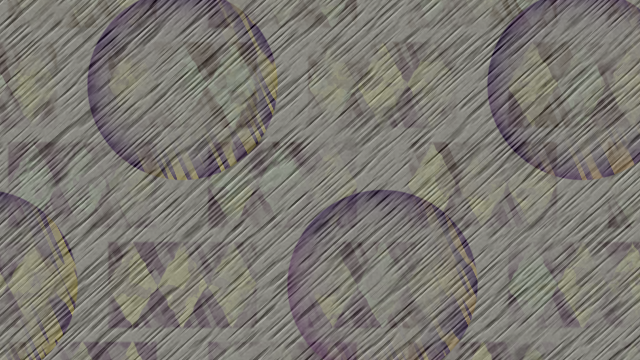
Give the GLSL for this background, as a Shadertoy shader.

```glsl
// Weathered harlequin cloth: groups of three diamonds in staggered rows, large
// lens rings on a diagonal lattice, and slanted scratches embossed over it all.
// Built from repeated cells, distance functions and value noise.

// Layout, in units of canvas height
const vec2  ORIGIN       = vec2(0.507, 0.764);   // centre of one ring and one group
const float RING_PITCH   = 1.1111;
const float RING_RADIUS  = 0.264;
const float RING_FADE    = 0.042;
const vec2  GROUP_PITCH  = vec2(0.5556, 0.2778);
const vec2  GROUP_HALF   = vec2(0.208, 0.121);
const float DIAMOND_STEP = 0.1389;

// Surface
const float SCRATCH_ANGLE = 0.73;
const vec2  SCRATCH_FREQ  = vec2(11.0, 185.0);
const float SCRATCH_DARK  = 0.20;
const float SCRATCH_LIGHT = 0.10;
const float STREAK_FREQ   = 85.0;

// Colours
const vec3 CLOTH  = vec3(0.505, 0.500, 0.475);
const vec3 SAGE   = vec3(0.560, 0.555, 0.455);
const vec3 TEAL   = vec3(0.510, 0.535, 0.485);
const vec3 BROWN  = vec3(0.415, 0.390, 0.345);
const vec3 MAUVE  = vec3(0.415, 0.365, 0.400);
const vec3 VIOLET = vec3(0.200, 0.150, 0.270);
const vec3 PLUM   = vec3(0.370, 0.260, 0.370);
const vec3 STRAW  = vec3(0.580, 0.540, 0.330);
const vec3 TAN    = vec3(0.550, 0.460, 0.340);

float hash(vec2 p) {
    vec3 q = fract(p.xyx * 0.1031);
    q += dot(q, q.yzx + 33.33);
    return fract((q.x + q.y) * q.z);
}

float noise(vec2 p) {
    vec2 i = floor(p), f = fract(p);
    f = f * f * (3.0 - 2.0 * f);
    return mix(mix(hash(i), hash(i + vec2(1, 0)), f.x),
               mix(hash(i + vec2(0, 1)), hash(i + vec2(1, 1)), f.x), f.y);
}

float fbm(vec2 p) {
    float sum = 0.0, gain = 0.55;
    for (int i = 0; i < 4; i++) {
        sum += gain * noise(p);
        p = p * 2.1 + 17.3;
        gain *= 0.5;
    }
    return sum;
}

// Rows of diamonds, each other row shifted by half a group
vec3 harlequin(vec2 p, float pixel) {
    vec2 q = p - ORIGIN;
    float row = floor(q.y / GROUP_PITCH.y + 0.5);
    q.y -= row * GROUP_PITCH.y;
    q.x += mod(row, 2.0) * 0.5 * GROUP_PITCH.x;
    float column = floor(q.x / GROUP_PITCH.x + 0.5);
    q.x -= column * GROUP_PITCH.x;

    vec2 edge = GROUP_HALF - abs(q);
    float patchMask = smoothstep(-pixel, 0.006, min(edge.x, edge.y));
    float index = floor(q.x / DIAMOND_STEP + 0.5);
    q.x -= index * DIAMOND_STEP;
    float shape = 1.0 - abs(q.x) / (0.5 * DIAMOND_STEP) - abs(q.y) / GROUP_HALF.y;
    float diamond = smoothstep(-0.04, 0.05, shape + 0.12 * (noise(p * 60.0) - 0.5));
    float tone = hash(vec2(column * 3.0 + index, row) + 40.0);

    // Blotchy paint, crossed by slanted dabs that expose the layer below
    float blot = fbm(p * 30.0);
    float dabs = noise(vec2(p.x * 60.0 + p.y * 25.0, p.y * 14.0));
    float chips = smoothstep(0.52, 0.62, fbm(p * 26.0 + 60.0));
    float hue = smoothstep(0.25, 0.85, fbm(p * 4.0) + 0.2 - 0.4 * p.y);
    vec3 shade = mix(BROWN, MAUVE, hue);
    vec3 corner = mix(shade - 0.03, CLOTH, smoothstep(0.45, 0.75, dabs) * 0.7);
    vec3 face = mix(SAGE, TEAL, smoothstep(0.4, 0.7, 0.6 * tone + 0.5 * blot - 0.1));
    face = mix(face + 0.06 * (blot - 0.5), mix(shade, CLOTH, 0.45), 0.6 * chips);
    float wear = mix(0.15, 0.9, smoothstep(0.3, 0.68, fbm(p * 9.0 + 5.0)));
    return mix(CLOTH, mix(corner, face, diamond), patchMask * wear);
}

// Dark lens rims fading inwards, cut by slanted straw streaks on the lower right
vec3 addRing(vec3 color, vec2 p, vec2 center, float pixel) {
    vec2 q = p - center;
    float radius = length(q), depth = RING_RADIUS - radius;
    vec2 dir = q / max(radius, 0.001);
    float uneven = fbm(dir * 2.5 + center * 7.0);
    float rim = smoothstep(-pixel, pixel, depth)
              * exp(-max(depth, 0.0) / (RING_FADE * (0.35 + 1.1 * uneven)));
    rim *= mix(0.75, 1.0, noise(p * 40.0));

    float bright = smoothstep(-0.35, 0.55, dot(dir, vec2(0.85, -0.5)) + 0.4 * (uneven - 0.5));
    float lean = (q.x + 0.45 * q.y) * STREAK_FREQ;
    float streak = smoothstep(0.42, 0.58, noise(vec2(lean, q.y * 9.0) + center * 9.0));
    float pink = smoothstep(0.2, 0.9, -dir.x - 0.6 * dir.y) * smoothstep(0.8, 0.2, center.y);
    vec3 dark = mix(VIOLET, PLUM, max(pink, 0.6 * noise(p * 18.0)));
    vec3 light = mix(STRAW, TAN, smoothstep(0.9, 1.6, center.x + 0.5 * noise(p * 9.0)));
    return mix(color, mix(dark, light, bright * streak), 0.95 * rim);
}

// Thin grooves: the sharp crests of long, stretched noise
float groove(vec2 s) {
    return smoothstep(0.5, 0.88, noise(s)) + 0.5 * smoothstep(0.5, 0.9, noise(s * vec2(2.1, 0.83) + 31.0));
}

void mainImage(out vec4 fragColor, in vec2 fragCoord) {
    vec2 p = fragCoord / iResolution.y;
    float pixel = 1.0 / iResolution.y;
    vec3 color = harlequin(p, pixel);

    // Two interleaved square lattices of rings
    for (int i = 0; i < 2; i++) {
        vec2 start = ORIGIN + float(i) * 0.5 * RING_PITCH;
        vec2 cell = floor((p - start) / RING_PITCH + 0.5);
        color = addRing(color, p, start + cell * RING_PITCH, pixel);
    }

    // Dark grooves, each with a lit lip beside it
    vec2 along = vec2(cos(SCRATCH_ANGLE), sin(SCRATCH_ANGLE));
    vec2 s = vec2(dot(p, along), dot(p, vec2(-along.y, along.x))) * SCRATCH_FREQ + 200.0;
    color += SCRATCH_LIGHT * groove(s + vec2(0.0, 0.9)) - SCRATCH_DARK * groove(s) + 0.035;
    color += 0.04 * (noise(p * 190.0) - 0.5);
    fragColor = vec4(clamp(color, 0.0, 1.0), 1.0);
}
```
